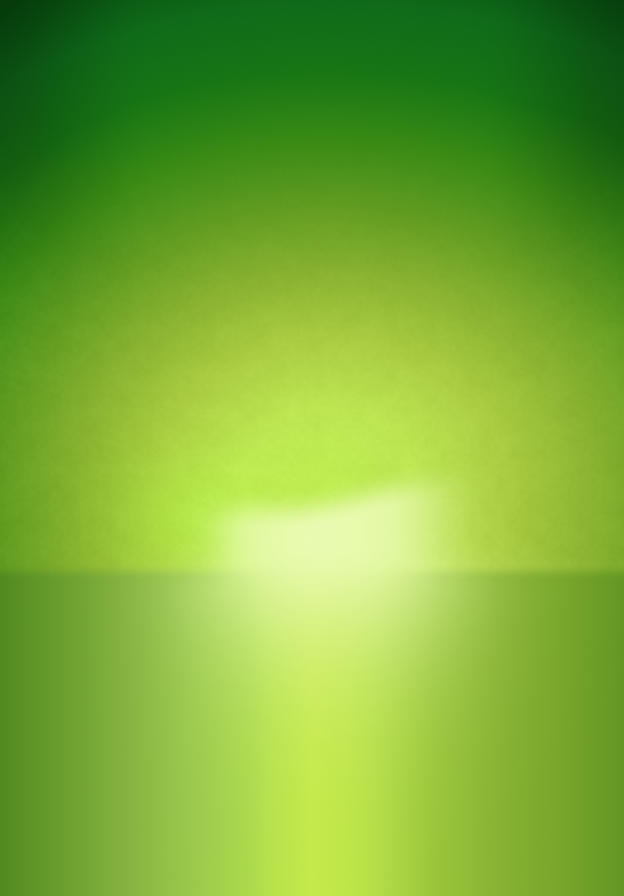
This background is drawn by a Shadertoy shader. Its source:

```glsl
// Green studio backdrop: a lit wall above a softly banded floor, with a pale glow at the seam
#define HORIZON 0.362
#define SEAM_BLUR 0.009
#define LIGHT_POS vec2(0.52, 0.47)
#define GLOW_POS vec2(0.515, 0.390)
#define GLOW_COLOR vec3(0.92, 0.985, 0.71)
#define GRAIN 0.014

// Wall colours from the light centre outwards, evenly spaced
const vec3 WALL[9] = vec3[9](
    vec3(0.75, 0.93, 0.32), vec3(0.74, 0.90, 0.32), vec3(0.67, 0.80, 0.26),
    vec3(0.54, 0.70, 0.19), vec3(0.38, 0.61, 0.13), vec3(0.22, 0.54, 0.08),
    vec3(0.09, 0.46, 0.08), vec3(0.06, 0.42, 0.10), vec3(0.03, 0.30, 0.06));

// Floor colours from left to right, evenly spaced
const vec3 FLOOR[11] = vec3[11](
    vec3(0.32, 0.54, 0.13), vec3(0.42, 0.62, 0.18), vec3(0.52, 0.70, 0.25),
    vec3(0.60, 0.78, 0.30), vec3(0.67, 0.85, 0.30), vec3(0.75, 0.90, 0.29),
    vec3(0.71, 0.87, 0.28), vec3(0.60, 0.77, 0.23), vec3(0.53, 0.70, 0.20),
    vec3(0.47, 0.65, 0.17), vec3(0.39, 0.59, 0.14));

float hash(vec2 p) {
    return fract(sin(dot(p, vec2(127.1, 311.7))) * 43758.5);
}

float noise(vec2 p) {
    vec2 i = floor(p), f = fract(p);
    f = f * f * (3.0 - 2.0 * f);
    return mix(mix(hash(i), hash(i + vec2(1, 0)), f.x),
               mix(hash(i + vec2(0, 1)), hash(i + vec2(1, 1)), f.x), f.y);
}

vec3 wallColor(vec2 uv) {
    vec2 offset = uv - LIGHT_POS;
    offset.x *= offset.x < 0.0 ? 0.58 : 0.52;
    offset.y = max(offset.y, 0.0);
    float t = clamp(length(offset) / 0.075, 0.0, 7.999);
    int i = int(t);
    vec3 color = mix(WALL[i], WALL[i + 1], fract(t));

    // Darker upper corners
    float side = smoothstep(0.25, 0.52, abs(uv.x - 0.5));
    color *= 1.0 - 0.24 * side * smoothstep(0.62, 0.88, uv.y);

    // Fresh green tint left of the glow
    vec2 tint = (uv - vec2(0.29, 0.42)) / vec2(0.13, 0.08);
    color += vec3(0.01, 0.07, 0.0) * exp(-dot(tint, tint));

    // Fine grain, strongest in the middle of the wall
    float grain = noise(uv * vec2(180.0, 260.0)) + noise(uv * vec2(45.0, 65.0)) - 1.0;
    return color + GRAIN * grain * smoothstep(0.95, 0.6, uv.y);
}

vec3 floorColor(float x) {
    float t = clamp(x * 10.0, 0.0, 9.999);
    int i = int(t);
    vec3 color = mix(FLOOR[i], FLOOR[i + 1], fract(t));

    // Brighter central band with soft vertical edges
    float band = smoothstep(0.40, 0.43, x) * smoothstep(0.61, 0.55, x);
    return color + vec3(0.02, 0.015, 0.0) * band;
}

float glowMask(vec2 uv) {
    vec2 d = uv - GLOW_POS;
    float spread = mix(0.20, 0.23, smoothstep(0.0, 0.1, d.x));
    float across = exp(-pow(abs(d.x) / spread, 2.6));
    float below = exp(-pow(max(-d.y, 0.0) / 0.125, 1.5));

    // The upper rim rises towards the right
    float rim = 0.430 + 0.032 * smoothstep(0.45, 0.72, uv.x);
    float above = 1.0 - smoothstep(rim - 0.022, rim + 0.024, uv.y);

    // Sides narrow above the seam
    float sides = smoothstep(0.28, 0.40, uv.x) * smoothstep(0.83, 0.62, uv.x);
    float upper = smoothstep(HORIZON - 0.03, HORIZON + 0.04, uv.y);
    return across * below * above * mix(1.0, sides, upper);
}

void mainImage(out vec4 fragColor, in vec2 fragCoord) {
    vec2 uv = fragCoord / iResolution.xy;
    float wall = smoothstep(HORIZON - SEAM_BLUR, HORIZON + SEAM_BLUR, uv.y);
    vec3 color = mix(floorColor(uv.x), wallColor(uv), wall);
    color = mix(color, GLOW_COLOR, 0.95 * glowMask(uv));

    // Dither against banding
    color += (hash(fragCoord) - 0.5) / 255.0;
    fragColor = vec4(clamp(color, 0.0, 1.0), 1.0);
}
```
